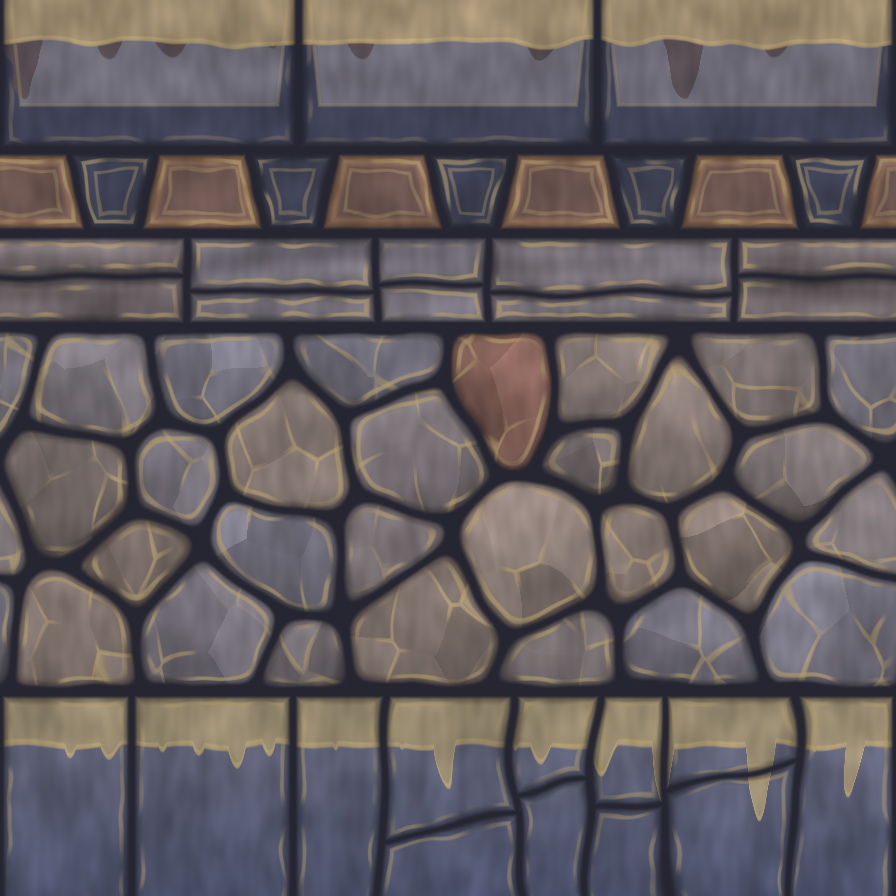
This texture is drawn by a WebGL 1 fragment shader. Its source:

```glsl
precision highp float;
// Painted ruin wall: capped blocks, keystone frieze, slabs, rubble and split pillars.
uniform vec2 u_resolution;
const vec3 GOLD = vec3(.71, .62, .43);
const vec3 SLATE = vec3(.43, .42, .47);

float hash(vec2 p) {
  vec3 q = fract(p.xyx * .1031);
  q += dot(q, q.yzx + 33.33);
  return fract((q.x + q.y) * q.z);
}
vec2 hash2(vec2 p) { return vec2(hash(p), hash(p + 57.3)); }

// Gradient noise that wraps after the given number of cells.
float corner(vec2 cell, vec2 f, vec2 cells) {
  float a = 6.2832 * hash(mod(cell, cells) + cells * 1.7);
  return dot(vec2(cos(a), sin(a)), f);
}
float noise(vec2 uv, vec2 cells) {
  vec2 p = uv * cells, i = floor(p), f = p - i, e = vec2(1, 0), s = f * f * (3. - 2. * f);
  return 1.4 * mix(mix(corner(i, f, cells), corner(i + e, f - e, cells), s.x),
    mix(corner(i + e.yx, f - e.yx, cells), corner(i + 1., f - 1., cells), s.x), s.y);
}

float line(float d, float w) { return 1. - smoothstep(w * .3, w, abs(d)); }

// Brushwork, gilded rim and dark joint; d is the distance inside the edge.
vec3 paint(vec3 col, float d, vec2 uv, float rim) {
  float grain = noise(uv, vec2(14)), wear = noise(uv, vec2(29));
  col *= 1. + .13 * grain + .09 * wear + .08 * noise(uv, vec2(90, 30));
  col *= mix(.68, 1., smoothstep(.004, .015, d));
  col = mix(col, GOLD, rim * line(d - .011 - .004 * wear, .0035) * smoothstep(-.5, .4, grain + wear));
  return mix(vec3(.15, .15, .2), col, smoothstep(.002, .007, d));
}

float joints(float x, vec4 at) {
  vec4 a = abs(fract(x - at + .5) - .5);
  return min(min(a.x, a.y), min(a.z, a.w));
}

// Offset n of a w by w neighbourhood.
vec2 around(int n, float w) {
  float k = float(n) + .5;
  return vec2(mod(k, w) - .5, floor(k / w)) - floor(w / 2.);
}

// Rubble seed: position and weight, seven columns by four rows.
vec3 seed(vec2 c) {
  vec2 key = vec2(mod(c.x, 7.), c.y) + 11.;
  vec2 at = c + .5 + .65 * (hash2(key) - .5) + vec2(.4 * mod(c.y, 2.), 0);
  return vec3(at / vec2(7, 10), c.y < 0. || c.y > 3. ? -9. : .006 * hash(key + 91.));
}

// Weighted cells with rounded corners: offset from centre, edge distance, id.
vec4 rubble(vec2 p) {
  vec2 home = floor(p * vec2(7, 10) + .001), centre = p, id = home;
  float best = 8., k = .007, sum = exp(-p.y / k) + exp((p.y - .4) / k);
  for (int n = 0; n < 25; n++) {
    vec2 c = floor(home + around(n, 5.) + .5);
    vec3 s = seed(c);
    float v = dot(s.xy - p, s.xy - p) - s.z;
    if (v < best) { best = v; centre = s.xy; id = c; }
  }
  for (int n = 0; n < 25; n++) {
    vec3 s = seed(floor(home + around(n, 5.) + .5));
    float gap = length(s.xy - centre), v = dot(s.xy - p, s.xy - p) - s.z;
    if (gap > .0001) sum += exp((best - v) / (2. * gap * k));
  }
  return vec4(p - centre, -k * log(sum), hash(vec2(mod(id.x, 7.), id.y) + 5.));
}

// Chiselled planes: distance to the nearest ridge and tone of the plane.
vec2 facets(vec2 p) {
  float near = 9., next = 9., tone = 0.;
  for (int n = 0; n < 9; n++) {
    vec2 c = floor(floor(p) + around(n, 3.) + .5);
    float v = length(c + hash2(c + 200.) - p);
    next = min(next, max(near, v));
    if (v < near) { near = v; tone = hash(c + 300.); }
  }
  return vec2(next - near, tone);
}

vec3 rubbleBand(vec2 uv) {
  vec2 warp = vec2(noise(uv, vec2(17)), noise(uv + .37, vec2(17)));
  vec4 s = rubble(uv - vec2(0, .232) + .006 * warp);
  vec2 f = facets((s.xy + .003 * warp) * vec2(15, 11) + floor(s.w * 97.) * 3.);
  vec3 col = mix(SLATE, vec3(.47, .42, .4), smoothstep(.2, .8, s.w));
  col = mix(col, vec3(.49, .36, .33), step(.93, s.w)) * (.88 + .28 * f.y + 2. * s.y);
  col = mix(col, GOLD, .6 * line(f.x, .07) * smoothstep(-.2, .3, warp.x));
  return paint(col, s.z, uv, .65);
}

vec3 slabBand(vec2 uv) {
  vec4 at = vec4(.208, .42, .545, .82);
  float id = mod(dot(step(at, vec4(uv.x)), vec4(1)), 4.);
  float bed = uv.y - .693 + .022 * hash(vec2(id, 8)) - .006 * noise(uv, vec2(12));
  float d = min(joints(uv.x + .003 * noise(uv, vec2(20)), at), min(uv.y - .637, .738 - uv.y));
  vec3 col = mix(SLATE, vec3(.46, .41, .41), hash(vec2(id, 3))) * (1. + .25 * noise(uv, vec2(5, 42)));
  return paint(col, min(d, abs(bed) + .0015), uv, .65);
}

vec3 friezeBand(vec2 uv) {
  float e = abs(fract(uv.x * 5. + .37) - .5) / 5. - mix(.071, .051, (uv.y - .74) / .09);
  float d = min(abs(e + .002 * noise(uv, vec2(30))), min(uv.y - .741, .831 - uv.y));
  vec3 brown = mix(vec3(.55, .42, .34), vec3(.42, .33, .31), smoothstep(.012, .02, d));
  vec3 col = e < 0. ? brown : vec3(.24, .25, .32);
  col = mix(col, GOLD, .35 * line(d - .021 - .006 * noise(uv, vec2(25)), .003));
  return paint(col, d, uv, .6);
}

vec3 blockBand(vec2 uv) {
  float t = 1. - uv.y, side = (.5 - abs(fract(uv.x * 3.) - .5)) / 3.;
  float lip = t - .047 - .009 * noise(uv, vec2(21, 9));
  float chip = noise(vec2(uv.x + .008 * noise(uv, vec2(28)), .3), vec2(19, 1));
  float hole = min(min(lip, .035 + .11 * chip - t), (chip - .12) * .06);
  float bevel = min(side - .012 - .1 * t, .117 - t);
  vec3 col = mix(vec3(.25, .26, .34), SLATE, smoothstep(-.004, .004, bevel));
  col = mix(col, vec3(.34, .3, .32), smoothstep(-.001, .002, hole));
  col = mix(col, vec3(.61, .54, .43), smoothstep(.002, -.002, lip));
  col = mix(col, GOLD, max(.75 * line(lip, .004), .3 * line(bevel, .003)));
  return paint(col, min(side, uv.y - .833), uv, .25);
}

vec3 pillarBand(vec2 uv) {
  float ruin = smoothstep(.33, .42, uv.x) * smoothstep(1., .95, uv.x);
  float lean = .018 * noise(uv, vec2(6, 9)) + .12 * (uv.y - .11) * sin(uv.x * 25.);
  float x = fract(uv.x + ruin * lean);
  vec4 l = vec4(0, .147, .327, .43), r = vec4(.575, .66, .745, .885);
  float id = dot(step(l, vec4(x)) + step(r, vec4(x)), vec4(1));
  float d = min(min(joints(x, l), joints(x, r)), .226 - uv.y);
  float crack = uv.y - .02 - .13 * hash(vec2(id, 21)) - .2 * (x - .65) - .01 * noise(uv, vec2(15));
  if (id > 3.5 && id < 7.5) d = min(d, abs(crack) + .001);
  float drip = max(0., noise(vec2(x, .3), vec2(29, 1)) - .12);
  float cap = uv.y - .169 + .16 * drip - .007 * noise(uv, vec2(18));
  vec3 col = mix(vec3(.29, .31, .41), vec3(.37, .38, .46), uv.y * 6.) * (1. + .12 * noise(uv, vec2(35, 5)));
  col = mix(col, vec3(.58, .53, .43), smoothstep(-.003, .003, cap));
  return paint(mix(col, GOLD, .75 * line(cap, .0045)), d, uv, .45);
}

void main() {
  vec2 uv = gl_FragCoord.xy / u_resolution;
  float y = uv.y;
  vec3 col = y > .832 ? blockBand(uv) : y > .7395 ? friezeBand(uv) : y > .6345 ? slabBand(uv)
    : y > .229 ? rubbleBand(uv) : pillarBand(uv);
  gl_FragColor = vec4(col, 1);
}
```
